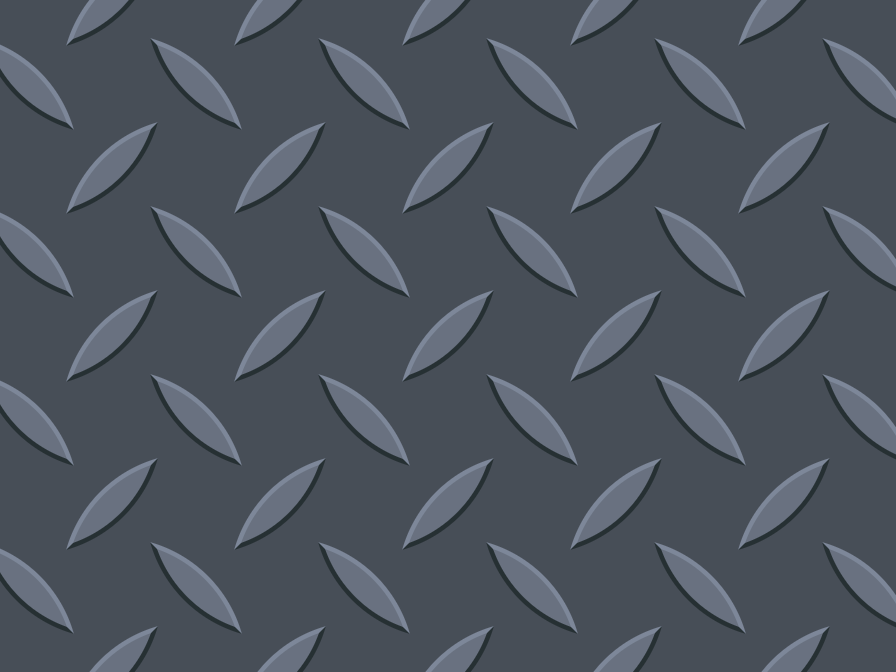
Give the GLSL for this pattern, as a Shadertoy shader.

```glsl
const float TILES_DOWN = 4.0;
const vec2 RISING_CENTER = vec2(0.6667, 0.0);
const vec2 FALLING_CENTER = vec2(0.1667, 0.5);
const float HALF_LENGTH = 0.386;
const float HALF_WIDTH = 0.101;
const float BEVEL_WIDTH = 0.027;

const vec3 PLATE_COLOR = vec3(0.28, 0.305, 0.342);
const vec3 TOP_COLOR = vec3(0.41, 0.443, 0.50);
const vec3 LIT_COLOR = vec3(0.49, 0.53, 0.60);
const vec3 SHADE_COLOR = vec3(0.15, 0.188, 0.20);

// Lens formed by two arcs; x runs along it, y across it
float lensDistance(vec2 p) {
    float radius = (HALF_LENGTH * HALF_LENGTH + HALF_WIDTH * HALF_WIDTH) / (2.0 * HALF_WIDTH);
    return length(vec2(p.x, abs(p.y) + radius - HALF_WIDTH)) - radius;
}

float coverage(float d, float pixel) {
    return clamp(0.5 - d / pixel, 0.0, 1.0);
}

// Offset from the nearest repeat of a center
vec2 repeatAround(vec2 p, vec2 center) {
    return fract(p - center + 0.5) - 0.5;
}

// Raised lug: bevel lit above its axis and shaded below, with a flat top
vec3 drawLug(vec3 base, vec2 p, vec2 axis, float pixel) {
    vec2 local = vec2(dot(p, axis), dot(p, vec2(-axis.y, axis.x)));
    float d = lensDistance(local);
    vec3 bevel = mix(SHADE_COLOR, LIT_COLOR, coverage(-local.y, pixel));
    vec3 lug = mix(bevel, TOP_COLOR, coverage(d + BEVEL_WIDTH, pixel));
    return mix(base, lug, coverage(d, pixel));
}

void mainImage(out vec4 fragColor, in vec2 fragCoord) {
    float pixel = TILES_DOWN / iResolution.y;
    vec2 p = fragCoord * pixel;
    vec2 risingAxis = normalize(vec2(1.0, 1.0));
    vec2 fallingAxis = normalize(vec2(1.0, -1.0));

    vec3 color = PLATE_COLOR;
    color = drawLug(color, repeatAround(p, RISING_CENTER), risingAxis, pixel);
    color = drawLug(color, repeatAround(p, FALLING_CENTER), fallingAxis, pixel);
    fragColor = vec4(color, 1.0);
}
```
